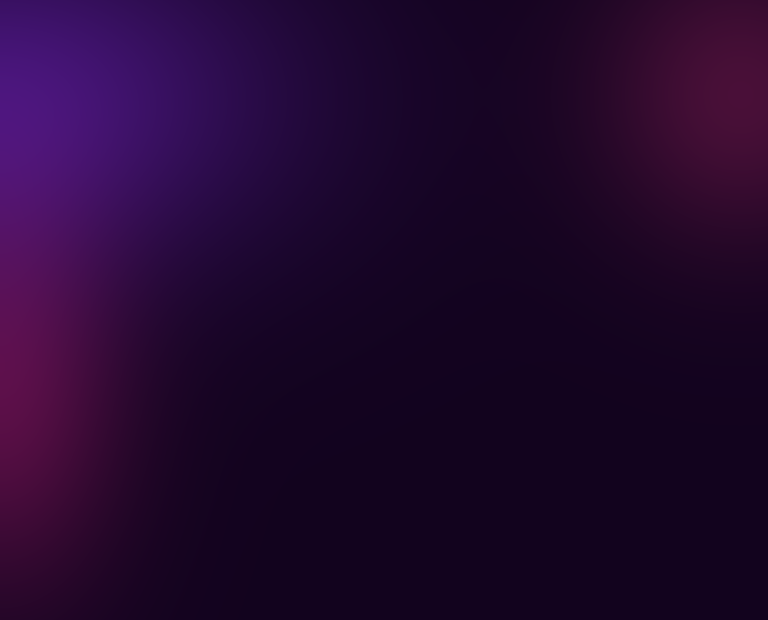
Give the GLSL for this background, as a WebGL 1 fragment shader.

```glsl
precision highp float;

uniform vec2 u_resolution;

#define BASE_COLOR vec3(0.071, 0.012, 0.118)
#define VIOLET vec3(0.200, 0.070, 0.360)
#define VIOLET_CENTER vec2(0.0, 0.84)
#define VIOLET_SPREAD vec2(0.37, 0.285)
#define MAGENTA vec3(0.280, 0.045, 0.150)
#define MAGENTA_CENTER vec2(0.0, 0.37)
#define MAGENTA_SPREAD vec2(0.157, 0.32)
#define PLUM vec3(0.215, 0.048, 0.100)
#define PLUM_CENTER vec2(0.965, 0.847)
#define PLUM_SPREAD vec2(0.185, 0.24)

// Elliptical Gaussian falloff, 1.0 at its center
float glow(vec2 uv, vec2 center, vec2 spread) {
    vec2 offset = (uv - center) / spread;
    return exp(-dot(offset, offset));
}

void main() {
    vec2 uv = gl_FragCoord.xy / u_resolution;

    // Soft lights added over the dark base
    vec3 color = BASE_COLOR;
    color += VIOLET * glow(uv, VIOLET_CENTER, VIOLET_SPREAD);
    color += MAGENTA * glow(uv, MAGENTA_CENTER, MAGENTA_SPREAD);
    color += PLUM * glow(uv, PLUM_CENTER, PLUM_SPREAD);

    gl_FragColor = vec4(color, 1.0);
}
```
